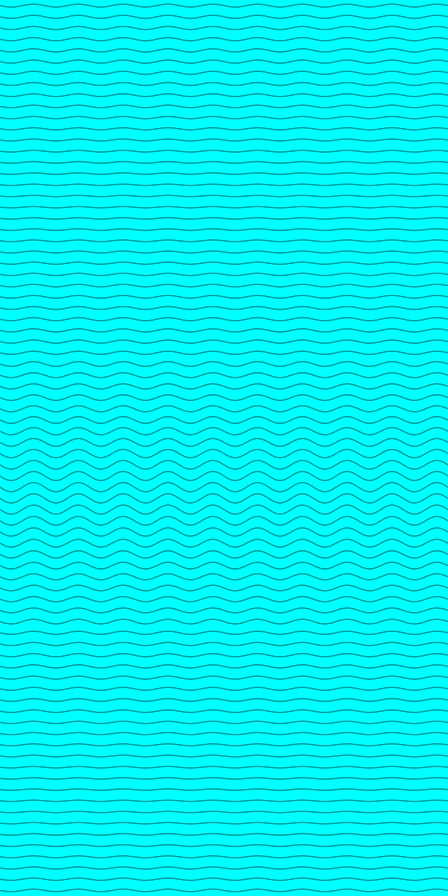
Reproduce this pattern procedurally as a Shadertoy shader.

```glsl
// Fine dark wave lines ruled across flat cyan, one sine curve per row.
// Each row sets its own wave height: a gentle swell over the whole sheet,
// with a band of taller waves just below the middle.

const float TAU = 6.2831853;
const float ROWS = 80.0;            // lines down the canvas
const float WAVES = 10.0;           // wave periods across the canvas
const float LINE_WIDTH = 0.0006;    // lengths are fractions of canvas height
const vec3 WATER = vec3(0.0, 1.0, 1.0);
const vec3 INK = vec3(0.0);

const float CALM_HEIGHT = 0.00125;  // mean amplitude outside the band
const float CALM_SWELL = 0.0005;    // slow change of that amplitude
const float SWELL_ROWS = 27.0;      // rows per swell cycle
const float SWELL_CREST = 3.5;      // row of the first swell maximum
const float BAND_CENTER = 43.5;     // row in the middle of the tall band
const float BAND_HALF = 12.0;       // rows on either side
const float BAND_EDGE = 0.0026;     // amplitude at the band limits
const float BAND_PEAK = 0.0051;     // amplitude at the band center

// Wave amplitude for a row counted from the top.
float rowAmplitude(float row) {
    float calm = CALM_HEIGHT
        + CALM_SWELL * cos(TAU * (row - SWELL_CREST) / SWELL_ROWS);
    float offset = abs(row - BAND_CENTER) / BAND_HALF;
    float tall = mix(BAND_EDGE, BAND_PEAK, 0.5 + 0.5 * cos(0.5 * TAU * min(offset, 1.0)));
    return offset < 1.0 ? tall : calm;
}

// Filtered coverage of a thin line at signed distance d.
float lineCoverage(float d, float softness) {
    float halfWidth = 0.5 * LINE_WIDTH;
    return smoothstep(-softness, softness, d + halfWidth)
         - smoothstep(-softness, softness, d - halfWidth);
}

void mainImage(out vec4 fragColor, in vec2 fragCoord) {
    vec2 uv = fragCoord / iResolution.xy;
    float aspect = iResolution.x / iResolution.y;
    float depth = 1.0 - uv.y;
    float pixel = 1.0 / iResolution.y;

    float phase = TAU * WAVES * uv.x;
    float slopeScale = TAU * WAVES / aspect;
    float nearestRow = floor(depth * ROWS);

    // Neighbouring rows are included so tall crests are never clipped.
    float ink = 0.0;
    for (int i = -1; i <= 1; i++) {
        float row = nearestRow + float(i);
        float amplitude = rowAmplitude(row);
        float lineDepth = (row + 0.5) / ROWS + amplitude * sin(phase);
        float slope = amplitude * slopeScale * cos(phase);
        float d = (depth - lineDepth) / sqrt(1.0 + slope * slope);
        ink = max(ink, lineCoverage(d, pixel));
    }

    fragColor = vec4(mix(WATER, INK, ink), 1.0);
}
```
